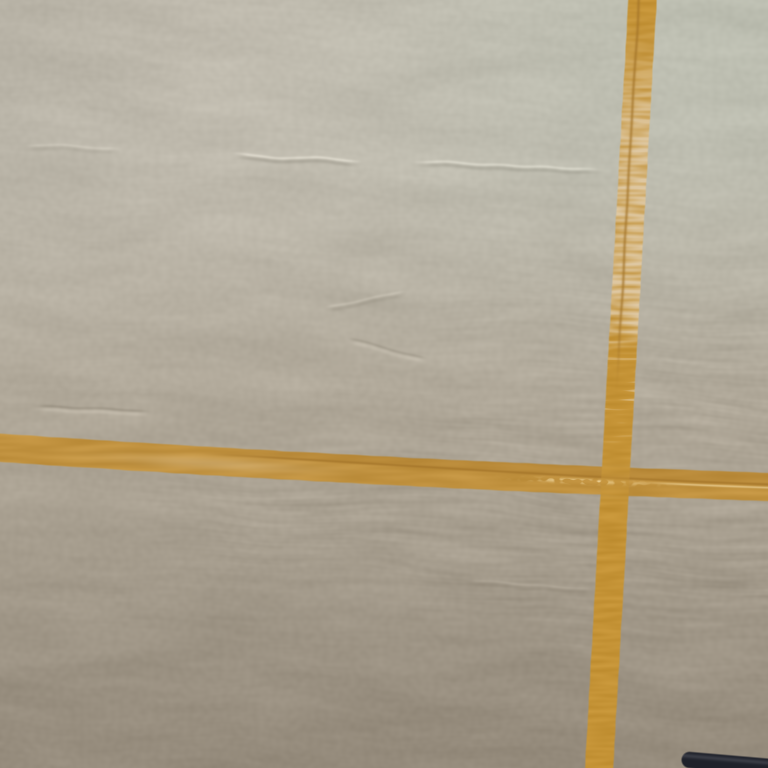
Give the GLSL for this texture, as a WebGL 2 fragment shader.

```glsl
#version 300 es
precision highp float;
uniform vec2 u_resolution;
out vec4 fragColor;

const vec3 PAPER_LOW = vec3(0.570, 0.530, 0.470);
const vec3 PAPER_MID = vec3(0.685, 0.652, 0.592);
const vec3 PAPER_HIGH = vec3(0.755, 0.735, 0.685);
const vec3 COOL_TINT = vec3(-0.015, 0.012, 0.010);
const vec3 TAPE = vec3(0.755, 0.570, 0.245);
const vec3 TAPE_SHADE = vec3(0.640, 0.455, 0.160);
const vec3 GLARE = vec3(0.870, 0.780, 0.630);
const vec3 SPARK = vec3(0.980, 0.900, 0.700);
const vec3 PIPE = vec3(0.120, 0.130, 0.165);
const float TAPE_HALF = 0.0184;
const float PIPE_RADIUS = 0.0105;
const float RIPPLE_AMOUNT = 0.020;
const float WRINKLE_AMOUNT = 0.050;
const float GRAIN_AMOUNT = 0.018;

// Creases as start and end points; strength is positive for a lit fold.
const int CREASES = 7;
const vec4 CREASE[CREASES] = vec4[](
    vec4(0.30, 0.799, 0.475, 0.790), vec4(0.53, 0.790, 0.79, 0.779),
    vec4(0.04, 0.472, 0.20, 0.464), vec4(0.42, 0.598, 0.53, 0.622),
    vec4(0.45, 0.560, 0.56, 0.532), vec4(0.03, 0.812, 0.16, 0.806),
    vec4(0.60, 0.245, 0.78, 0.232));
const float STRENGTH[CREASES] = float[](0.09, 0.08, -0.06, 0.05, -0.05, 0.04, 0.04);

vec2 gradientAt(vec2 cell) {
    vec3 p = fract(cell.xyx * vec3(0.1031, 0.1030, 0.0973));
    p += dot(p, p.yzx + 33.33);
    float angle = 6.2832 * fract((p.x + p.y) * p.z);
    return vec2(cos(angle), sin(angle));
}

float gradientNoise(vec2 p) {
    vec2 i = floor(p), f = p - i;
    vec2 u = f * f * f * (f * (f * 6.0 - 15.0) + 10.0);
    vec2 e = vec2(1.0, 0.0);
    float a = dot(gradientAt(i), f);
    float b = dot(gradientAt(i + e), f - e);
    float c = dot(gradientAt(i + e.yx), f - e.yx);
    float d = dot(gradientAt(i + e.xx), f - e.xx);
    return mix(mix(a, b, u.x), mix(c, d, u.x), u.y);
}

float fbm(vec2 p) {
    float sum = 0.0, gain = 0.6;
    for (int k = 0; k < 4; k++) {
        sum += gain * gradientNoise(p);
        p = p * 2.03 + 7.7;
        gain *= 0.55;
    }
    return sum;
}

// Offset along the segment (0 to 1) and signed height above it.
vec2 segmentCoords(vec2 p, vec2 a, vec2 b) {
    vec2 d = b - a;
    return vec2(dot(p - a, d) / dot(d, d), (d.x * (p.y - a.y) - d.y * (p.x - a.x)) / length(d));
}

float band(float d, float width) { return exp(-d * d / (width * width)); }

vec3 paper(vec2 p) {
    float height = p.y + 0.04 * fbm(p * 3.0);
    vec3 col = mix(PAPER_LOW, PAPER_MID, smoothstep(-0.12, 0.52, height));
    col = mix(col, PAPER_HIGH, smoothstep(0.40, 0.84, height));
    col += COOL_TINT * smoothstep(0.2, 1.0, p.x) * smoothstep(0.4, 1.0, p.y);
    col -= 0.035 * smoothstep(0.35, 0.0, p.x) * smoothstep(0.5, 1.0, p.y);

    // Long soft folds and fine ripples, sagging to the right
    vec2 q = vec2(p.x, p.y + 0.05 * p.x + 0.018 * gradientNoise(p * vec2(5.0, 7.0)));
    col += WRINKLE_AMOUNT * fbm(q * vec2(5.0, 24.0));
    float zone = smoothstep(0.45, 0.8, p.x) * band(p.y - 0.38, 0.25)
               + band(p.y - 0.33, 0.09) * smoothstep(0.12, 0.35, p.x);
    float ripple = gradientNoise(q * vec2(9.0, 105.0)) + 0.5 * gradientNoise(q * vec2(16.0, 190.0));
    col += RIPPLE_AMOUNT * ripple * (0.35 + 1.8 * min(zone, 1.0));

    for (int k = 0; k < CREASES; k++) {
        vec2 s = segmentCoords(p, CREASE[k].xy, CREASE[k].zw);
        s.y += 0.004 * gradientNoise(vec2(p.x * 18.0, float(k)));
        float ends = smoothstep(0.0, 0.15, s.x) * smoothstep(1.0, 0.85, s.x);
        col += STRENGTH[k] * ends * (band(s.y, 0.0022) - 0.8 * band(s.y + 0.0045, 0.0030));
    }
    return col + GRAIN_AMOUNT * gradientNoise(p * 110.0);
}

void main() {
    vec2 p = gl_FragCoord.xy / u_resolution;
    float aa = 1.2 / min(u_resolution.x, u_resolution.y);
    vec3 col = paper(p);

    // Horizontal tape with its raised seam
    float across = p.y - (0.417 - 0.068 * p.x + 0.017 * p.x * p.x);
    float edge = abs(across) - TAPE_HALF - 0.0008 * gradientNoise(p * 40.0);
    float seam = across - mix(0.009, 0.003, smoothstep(0.3, 1.0, p.x));
    float seamOn = smoothstep(0.24, 0.38, p.x);
    vec3 tape = TAPE + 0.06 * gradientNoise(p * vec2(14.0, 130.0));
    tape = mix(tape, TAPE_SHADE, seamOn * (0.25 * smoothstep(-0.001, 0.002, seam) + 0.65 * band(seam, 0.0018)));
    tape = mix(tape, GLARE, 0.35 * band(p.x - 0.28, 0.12) * band(across + 0.003, 0.008));
    float sparkle = smoothstep(-0.1, 0.25, gradientNoise(p * vec2(90.0, 160.0)));
    tape = mix(tape, SPARK, band(p.x - 0.765, 0.06) * band(across + 0.002, 0.0028) * sparkle);
    tape = mix(tape, SPARK, 0.5 * smoothstep(0.82, 0.9, p.x) * band(seam + 0.004, 0.0016));
    col = mix(col, tape, smoothstep(aa, -aa, edge));

    // Vertical tape, glossy above the crossing
    across = p.x - (0.780 + 0.0566 * p.y);
    edge = abs(across) - TAPE_HALF - 0.0008 * gradientNoise(p * 40.0 + 9.0);
    float streaks = gradientNoise(p * vec2(22.0, 170.0));
    tape = TAPE + vec3(0.015, 0.005, -0.035) + 0.05 * streaks;
    float gloss = smoothstep(0.535, 0.595, p.y + 0.03 * streaks) * smoothstep(1.0, 0.80, p.y);
    tape = mix(tape, GLARE, gloss * clamp(0.68 + 0.8 * streaks, 0.0, 1.0));
    tape = mix(tape, GLARE, 0.6 * band(p.y - 0.49, 0.05) * smoothstep(0.15, 0.45, streaks));
    float fold = across + 0.005 + 0.002 * gradientNoise(vec2(p.y * 12.0, 3.0));
    tape = mix(tape, TAPE_SHADE, 0.6 * band(fold, 0.0022) * smoothstep(0.48, 0.6, p.y));
    float crossing = 1.0 - 0.6 * band(p.y - 0.373, 0.012);
    col = mix(col, tape, crossing * smoothstep(aa, -aa, edge));

    // Dark pipe end in the corner
    vec2 s = segmentCoords(p, vec2(0.898, 0.0105), vec2(1.02, 0.000));
    float pipeDist = length(vec2((s.x - clamp(s.x, 0.0, 1.0)) * 0.1224, s.y)) - PIPE_RADIUS;
    vec3 pipe = PIPE + 0.10 * band(s.y - 0.005, 0.003);
    col = mix(col, pipe, smoothstep(aa, -aa, pipeDist));

    fragColor = vec4(clamp(col, 0.0, 1.0), 1.0);
}
```
